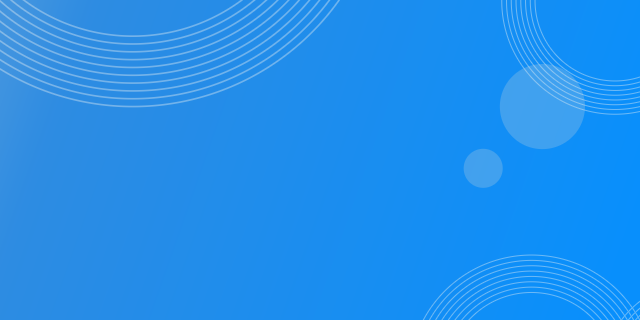
Give the GLSL for this background, as a WebGL 2 fragment shader.

```glsl
#version 300 es
precision highp float;
// Blue diagonal gradient with sets of thin concentric rings at the corners
// and two translucent discs. Lengths are in canvas heights; every edge is
// smoothed by how much of a pixel the shape covers.

#define SLANT 0.35
#define BOLD_WIDTH 0.0052
#define FINE_WIDTH 0.0032
#define BOLD_ALPHA 0.38
#define FINE_ALPHA 0.42
#define DISC_ALPHA 0.21

uniform vec2 u_resolution;
out vec4 fragColor;

const vec3 MIST = vec3(0.265, 0.585, 0.875);
const vec3 STEEL = vec3(0.178, 0.547, 0.885);
const vec3 AZURE = vec3(0.030, 0.562, 0.990);
const vec3 RING_TINT = vec3(0.93, 0.95, 0.95);
const vec3 DISC_TINT = vec3(0.95, 0.90, 0.84);

// Pale upper left, steel blue beside it, bright azure at lower right
vec3 backdrop(vec2 p) {
    float s = p.x + SLANT * (1.0 - p.y);
    vec3 color = mix(MIST, STEEL, smoothstep(0.0, 0.34, s));
    return mix(color, AZURE, clamp((s - 0.3) / 1.95, 0.0, 1.0));
}

// Coverage of evenly spaced circles between two radii
float rings(vec2 p, vec2 center, float inner, float outer, float count,
            float width, float pixel) {
    float gap = (outer - inner) / (count - 1.0);
    float d = length(p - center) - inner;
    float index = clamp(floor(d / gap + 0.5), 0.0, count - 1.0);
    float offset = abs(d - index * gap) / pixel;
    float halfWidth = 0.5 * width / pixel;
    return max(0.0, min(0.5, offset + halfWidth) - max(-0.5, offset - halfWidth));
}

float disc(vec2 p, vec2 center, float radius, float pixel) {
    return clamp((radius - length(p - center)) / pixel + 0.5, 0.0, 1.0);
}

void main() {
    float pixel = 1.0 / u_resolution.y;
    vec2 p = gl_FragCoord.xy * pixel;
    p.x *= 2.0 * u_resolution.y / u_resolution.x;
    vec3 color = backdrop(p);

    // Translucent discs
    float discs = max(disc(p, vec2(1.695, 0.667), 0.133, pixel),
                      disc(p, vec2(1.510, 0.474), 0.061, pixel));
    color = mix(color, DISC_TINT, DISC_ALPHA * discs);

    // Bold rings at upper left
    float bold = rings(p, vec2(0.415, 1.458), 0.571, 0.791, 10.0, BOLD_WIDTH, pixel);
    color = mix(color, RING_TINT, BOLD_ALPHA * bold);

    // Fine rings at upper right, lower right and the corner
    float fine = rings(p, vec2(1.922, 0.997), 0.250, 0.354, 8.0, FINE_WIDTH, pixel);
    fine = max(fine, rings(p, vec2(1.661, -0.180), 0.266, 0.383, 8.0, FINE_WIDTH, pixel));
    fine = max(fine, rings(p, vec2(2.182, -0.180), 0.182, 0.300, 8.0, FINE_WIDTH, pixel));
    color = mix(color, RING_TINT, FINE_ALPHA * fine);

    fragColor = vec4(color, 1.0);
}
```
